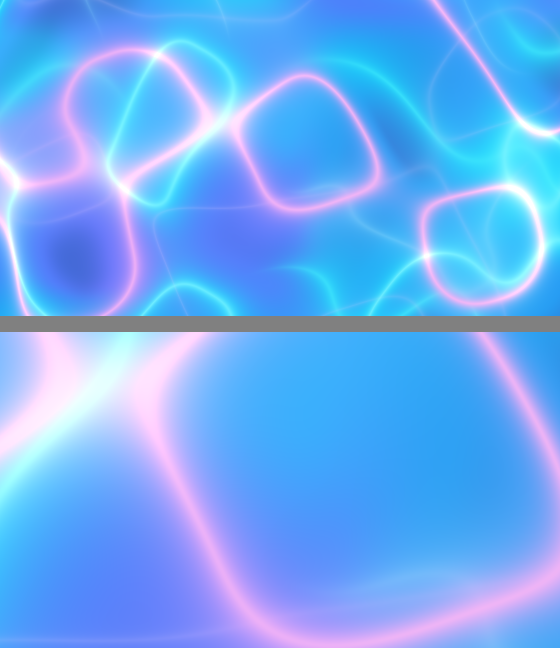
Top: the whole. Bottom: its middle third, enlarged.
Give the GLSL for this background, as a Shadertoy shader.

```glsl
float hash(vec2 p) {
    return fract(sin(dot(p, vec2(127.1, 311.7))) * 43758.5453);
}

float noise(vec2 p) {
    vec2 cell = floor(p), f = fract(p);
    f = f * f * f * (f * (f * 6.0 - 15.0) + 10.0);
    return mix(mix(hash(cell), hash(cell + vec2(1, 0)), f.x),
               mix(hash(cell + vec2(0, 1)), hash(cell + vec2(1, 1)), f.x), f.y);
}

// Smooth field whose level sets form the winding strands
float field(vec2 p, float angle, float scale, vec2 offset) {
    float c = cos(angle), s = sin(angle);
    p += 0.05 * sin(p.yx * 5.0 + offset);
    return noise(mat2(c, s, -s, c) * p * scale + offset);
}

// Distance from a level, rounded off at the crest
float strand(float value, float level) {
    return length(vec2(value - level, 0.004));
}

void mainImage(out vec4 fragColor, in vec2 fragCoord) {
    vec2 p = fragCoord / iResolution.y;

    // Soft blue ground with violet and sky patches
    float patches = noise(p * 2.3 + 7.3);
    vec3 col = mix(vec3(0.34, 0.43, 0.98), vec3(0.14, 0.57, 0.94), smoothstep(0.42, 0.85, patches));

    float cyanDist = strand(field(p, 0.55, 2.8, vec2(3.7, 11.2)), 0.5);
    float pinkDist = strand(field(p, -0.4, 2.4, vec2(21.4, 5.8)), 0.66);

    // Deep hollows far from the strands
    float hollow = smoothstep(0.22, 0.42, cyanDist) * smoothstep(0.1, 0.25, pinkDist);
    col = mix(col, vec3(0.21, 0.37, 0.77), 0.85 * hollow);

    // Wide halo
    col = mix(col, vec3(0.06, 0.87, 0.99), 0.96 * exp(-cyanDist * 8.0));

    // Secondary strands, from broad cyan to faint lilac
    for (int i = 0; i < 3; i++) {
        float k = float(i);
        float d = strand(field(p, 1.1 + k * 1.7, 2.5 + k * 0.2, vec2(40.0 + k * 17.0, 9.0)), 0.55);
        float fade = smoothstep(0.3, 0.65, noise(p * 1.6 + 30.0 + k * 8.0));
        vec3 tint = mix(vec3(0.1, 0.88, 0.99), vec3(0.62, 0.7, 1.0), k * 0.5);
        float halo = mix(0.85, 0.12, k * 0.5) * exp(-d * 10.0);
        col = mix(col, tint, fade * halo);
        col = mix(col, tint + vec3(0.25, 0.1, 0.0), fade * (0.45 - 0.12 * k) * exp(-d * 65.0));
    }

    // Pink halo, swelling and thinning along its strand
    float swell = mix(10.0, 21.0, noise(p * 2.0 + 61.0));
    col = mix(col, vec3(0.9, 0.62, 0.99), 0.88 * exp(-pinkDist * swell));

    // Bright cores, in places crisp and in places blurred
    float crisp = mix(40.0, 110.0, smoothstep(0.25, 0.65, noise(p * 1.4 + 52.0)));
    col = mix(col, vec3(0.54, 0.96, 1.0), 0.75 * exp(-cyanDist * crisp));
    col = mix(col, vec3(1.0, 0.74, 0.95), 0.75 * exp(-pinkDist * crisp * 0.8));

    // White flare where strands cross
    col += vec3(0.35, 0.32, 0.1) * exp(-(cyanDist + pinkDist) * 16.0);

    fragColor = vec4(clamp(col, 0.0, 1.0), 1.0);
}
```
